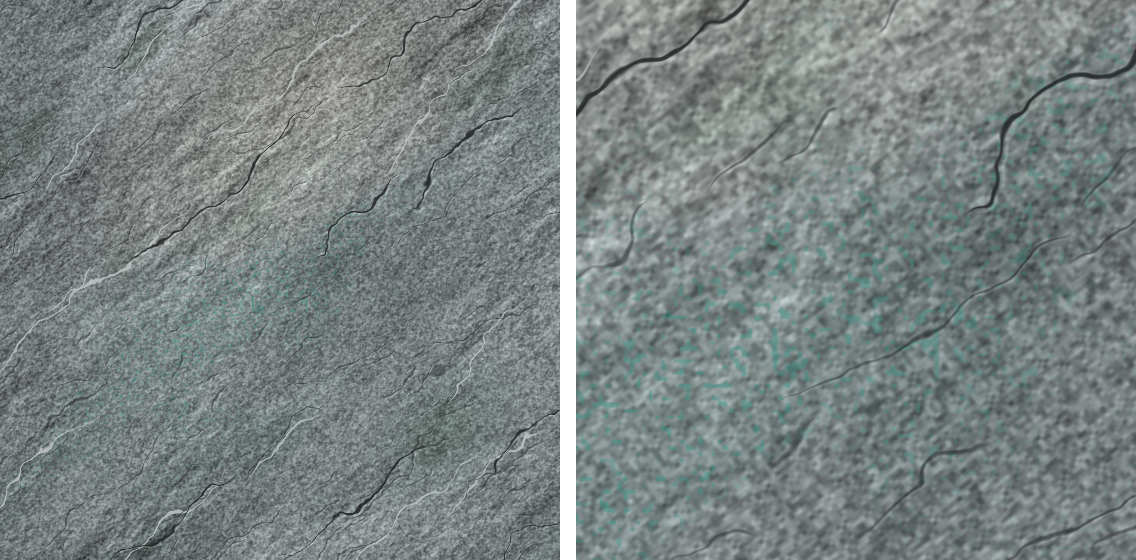
Left, the full canvas; right, a detail of the centre.
Give the GLSL for this texture, as a three.js fragment shader.

```glsl
varying vec2 vUv;

const float GRAIN_ANGLE = 0.66;
const float VEIN_ANGLE = 0.78;
const float BASE_TONE = 0.470;
const float BROAD_CONTRAST = 0.30;
const float RELIEF_CONTRAST = 0.80;
const float GRAIN_CONTRAST = 0.20;
const float EDGE_SOFTNESS = 0.0010;
const float CRACK_WIDTH = 0.0019;
const float HAIRLINE_WIDTH = 0.0012;
const float CHIP_WIDTH = 0.0014;
const float VEIN_WIDTH = 0.0020;
const float BEND = 0.14;
const vec2 LIGHT_STEP = vec2(-0.001, 0.004);
const vec2 WARM_CENTER = vec2(0.54, 0.82);
const vec2 TEAL_CENTER = vec2(0.38, 0.39);
const vec2 MOSS_CENTER = vec2(0.79, 0.23);
const vec3 SLATE_TINT = vec3(0.960, 1.012, 1.025);
const vec3 WARM_TINT = vec3(1.045, 1.0, 0.95);
const vec3 MOSS_TINT = vec3(0.83, 0.89, 0.85);
const vec3 TEAL = vec3(0.25, 0.58, 0.53);
const vec3 CRACK_COLOR = vec3(0.14, 0.15, 0.155);
const vec3 VEIN_COLOR = vec3(0.75, 0.77, 0.775);

float hash(vec2 p) {
  vec3 a = fract(vec3(p.xyx) * 0.1031);
  a += dot(a, a.yzx + 33.33);
  return fract((a.x + a.y) * a.z);
}

float noise(vec2 p) {
  vec2 i = floor(p);
  vec2 f = fract(p);
  f = f * f * (3.0 - 2.0 * f);
  float low = mix(hash(i), hash(i + vec2(1.0, 0.0)), f.x);
  float high = mix(hash(i + vec2(0.0, 1.0)), hash(i + 1.0), f.x);
  return mix(low, high, f.y);
}

float fbm(vec2 p) {
  float sum = 0.0;
  float gain = 0.5;
  for (int k = 0; k < 4; k++) {
    sum += gain * noise(p);
    p = p * 2.03 + 17.3;
    gain *= 0.5;
  }
  return sum / 0.9375;
}

// Coordinates whose x axis runs along the given angle
vec2 turn(vec2 p, float angle) {
  float c = cos(angle);
  float s = sin(angle);
  return vec2(c * p.x + s * p.y, c * p.y - s * p.x);
}

vec2 jagged(vec2 q) {
  vec2 coarse = vec2(noise(q * 12.0), noise(q * 12.0 + 71.0)) - 0.5;
  vec2 fine = vec2(noise(q * 40.0 + 23.0), noise(q * 40.0 + 97.0)) - 0.5;
  float crumble = noise(q * 120.0 + 53.0) - 0.5;
  return q + 0.030 * coarse + 0.016 * fine + vec2(0.0, 0.004 * crumble);
}

float blob(vec2 p, vec2 center, vec2 radius) {
  vec2 d = turn(p - center, GRAIN_ANGLE) / radius;
  return exp(-dot(d, d));
}

// Scattered tapering strokes: x is the core, y the rim beside it
vec2 strokes(vec2 q, vec2 cell, float width, float share, float seed) {
  vec2 home = floor(q / cell);
  vec2 cover = vec2(0.0);
  for (int j = -1; j <= 1; j++) {
    for (int i = -1; i <= 1; i++) {
      vec2 id = home + vec2(float(i), float(j));
      vec2 key = id + seed;
      vec2 jitter = vec2(hash(key + 11.7), hash(key + 29.1));
      vec2 d = q - (id + 0.1 + 0.8 * jitter) * cell;
      float halfLength = cell.x * mix(0.22, 0.62, hash(key + 43.9));
      d.y -= d.x * (hash(key + 57.3) - 0.5) * 0.35;
      d.y -= BEND * cell.x * (noise(vec2(d.x * 9.0 + 40.0, hash(key) * 60.0)) - 0.5);
      float taper = max(0.0, 1.0 - pow(abs(d.x) / halfLength, 2.0));
      float breakup = 0.35 + 0.95 * noise(vec2(q.x * 45.0, seed + id.y * 7.0));
      float w = width * sqrt(taper) * breakup;
      float present = step(hash(key + 83.5), share) * smoothstep(0.0, 0.35, taper);
      vec2 dist = abs(vec2(d.y, d.y + 1.9 * width));
      vec2 mask = 1.0 - smoothstep(vec2(w - EDGE_SOFTNESS), vec2(w + EDGE_SOFTNESS), dist);
      cover = max(cover, mask * present);
    }
  }
  return cover;
}

void main() {
  vec2 p = vUv;
  vec2 q = turn(p, GRAIN_ANGLE);

  // Broad tone, chipped relief and fine grain
  float broad = fbm(q * vec2(2.4, 5.5) + 31.0) - 0.5;
  vec2 stretch = vec2(15.0, 32.0);
  float relief = fbm(q * stretch + 50.0) - fbm((q + LIGHT_STEP) * stretch + 50.0);
  float roughness = mix(0.35, 1.5, noise(q * vec2(5.0, 9.0) + 13.0));
  float grain = noise(q * vec2(340.0, 420.0) + 90.0) + noise(q * vec2(200.0, 270.0) + 60.0) - 1.0;
  float warm = blob(p, WARM_CENTER, vec2(0.38, 0.20));
  float tone = BASE_TONE + BROAD_CONTRAST * broad + RELIEF_CONTRAST * roughness * relief;
  tone += GRAIN_CONTRAST * grain + 0.05 * warm;
  vec3 color = tone * SLATE_TINT * mix(vec3(1.0), WARM_TINT, warm);

  // Mossy stains and teal mineral specks
  float moss = blob(p, MOSS_CENTER, vec2(0.13, 0.08));
  moss += 0.6 * smoothstep(0.58, 0.78, fbm(q * vec2(4.0, 7.0) + 120.0));
  color *= mix(vec3(1.0), MOSS_TINT, min(moss, 1.0));
  float mineral = blob(p, TEAL_CENTER, vec2(0.45, 0.16));
  mineral *= smoothstep(0.35, 0.65, fbm(q * vec2(7.0, 14.0) + 200.0));
  float specks = smoothstep(0.68, 0.88, noise(p * 270.0 + 35.0));
  color = mix(color, TEAL, mineral * (0.07 + 0.50 * specks));

  // Dark cracks and chips with lit rims, then pale veins
  vec2 crackSpace = jagged(q);
  vec2 cracks = strokes(crackSpace, vec2(0.48, 0.17), CRACK_WIDTH, 0.72, 5.0);
  vec2 hairs = strokes(crackSpace, vec2(0.21, 0.09), HAIRLINE_WIDTH, 0.45, 140.0);
  vec2 chips = strokes(crackSpace, vec2(0.08, 0.05), CHIP_WIDTH, 0.35, 390.0);
  vec2 veinSpace = jagged(turn(p, VEIN_ANGLE) + 3.0);
  float veins = strokes(veinSpace, vec2(0.38, 0.21), VEIN_WIDTH, 0.65, 260.0).x;
  color += 0.09 * cracks.y + 0.05 * hairs.y + 0.06 * chips.y;
  color = mix(color, VEIN_COLOR, 0.85 * veins);
  float darkness = max(0.88 * cracks.x, max(0.55 * hairs.x, 0.45 * chips.x));
  color = mix(color, CRACK_COLOR, darkness);

  gl_FragColor = vec4(clamp(color, 0.0, 1.0), 1.0);
}
```
